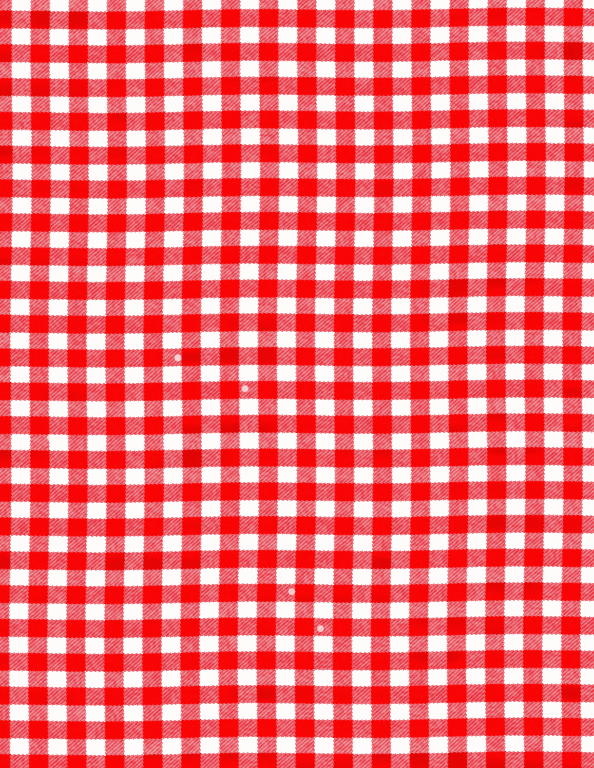
This pattern is drawn by a Shadertoy shader. Its source:

```glsl
// Red and white gingham cloth with a fine twill weave, slight skew and a little lint.

const float TAU = 6.2831853;
const vec2 REPEATS = vec2(15.6, 22.72);      // checks across and down
const vec2 STRIPE_CENTER = vec2(0.037, 0.553);
const vec2 STRIPE_HALF = vec2(0.25, 0.262);  // half widths, in repeats
const vec2 SKEW = vec2(-0.08, 0.09);         // drift of columns and rows, in repeats
const float THREADS = 9.0;                   // twill ribs per repeat

const vec3 WHITE = vec3(0.995, 0.985, 0.985);
const vec3 RED = vec3(0.975, 0.015, 0.015);
const vec3 PINK_DEEP = vec3(0.92, 0.20, 0.25);
const vec3 PINK_PALE = vec3(0.92, 0.60, 0.63);

float hash(vec2 p) {
    return fract(sin(dot(p, vec2(127.1, 311.7))) * 43758.5453);
}

float valueNoise(vec2 p) {
    vec2 cell = floor(p);
    vec2 f = fract(p);
    f = f * f * (3.0 - 2.0 * f);
    float lower = mix(hash(cell), hash(cell + vec2(1.0, 0.0)), f.x);
    float upper = mix(hash(cell + vec2(0.0, 1.0)), hash(cell + vec2(1.0, 1.0)), f.x);
    return mix(lower, upper, f.y);
}

// Coverage of a stripe repeating once per unit
float stripe(float coord, float center, float halfWidth, float blur) {
    float d = abs(fract(coord - center + 0.5) - 0.5);
    return 1.0 - smoothstep(halfWidth - blur, halfWidth + blur, d);
}

// Diagonal ribs from -1 to 1, fading out when too fine to resolve
float twill(vec2 thread, vec2 footprint) {
    float fade = 1.0 - smoothstep(0.42, 0.8, max(footprint.x, footprint.y));
    return sin(TAU * (thread.x + thread.y)) * fade;
}

// Rare pale specks, one candidate per cell
float lint(vec2 p, float rarity, float blur) {
    vec2 cell = floor(p);
    vec2 spot = vec2(0.25) + 0.5 * vec2(hash(cell + vec2(3.1)), hash(cell + vec2(7.7)));
    float d = length(fract(p) - spot);
    float speck = 1.0 - smoothstep(0.09 - blur, 0.09 + blur, d);
    return speck * step(rarity, hash(cell + vec2(11.9)));
}

void mainImage(out vec4 fragColor, in vec2 fragCoord) {
    vec2 uv = fragCoord / iResolution.xy;
    vec2 footprint = REPEATS / iResolution.xy;

    // Cloth coordinates in repeats, rows counted downward, gently wavy
    vec2 cloth = vec2(uv.x, 1.0 - uv.y) * REPEATS + SKEW * (uv.yx - vec2(0.5));
    cloth += vec2(0.02, 0.025) * sin(cloth.yx * vec2(0.7, 0.9) + vec2(1.0, 2.0));

    // Weave, grain of single threads and broad tone changes
    vec2 thread = cloth * THREADS;
    float rib = twill(thread, footprint * THREADS);
    float grain = valueNoise(thread * 1.6) - 0.5;
    float blotch = valueNoise(cloth * vec2(0.6, 1.8) + vec2(17.0)) - 0.5;

    // Red warp and weft stripes with toothed edges
    vec2 halfWidth = STRIPE_HALF + vec2(0.014 * rib + 0.02 * grain);
    vec2 blur = footprint * 0.7;
    float warp = stripe(cloth.x, STRIPE_CENTER.x, halfWidth.x, blur.x);
    float weft = stripe(cloth.y, STRIPE_CENTER.y, halfWidth.y, blur.y);

    // Mixed squares: the weft stripe reads a little redder
    float paleness = 0.46 + 0.30 * rib + 0.55 * grain + 0.16 * blotch;
    paleness += 0.06 * (warp - weft);
    vec3 pink = mix(PINK_DEEP, PINK_PALE, clamp(paleness, 0.0, 1.0));

    // Faint shading and thread highlights in the solid squares
    vec3 solidRed = RED * (1.0 - 0.09 * smoothstep(0.1, 0.5, blotch));
    solidRed += vec3(0.0, 0.03, 0.03) * max(grain, 0.0);

    vec3 color = mix(WHITE, pink, max(warp, weft));
    color = mix(color, solidRed, min(warp, weft));

    float speck = lint(cloth * vec2(1.0, 0.89), 0.97, footprint.x * 0.8);
    color = mix(color, WHITE, 0.7 * speck);

    fragColor = vec4(color, 1.0);
}
```
